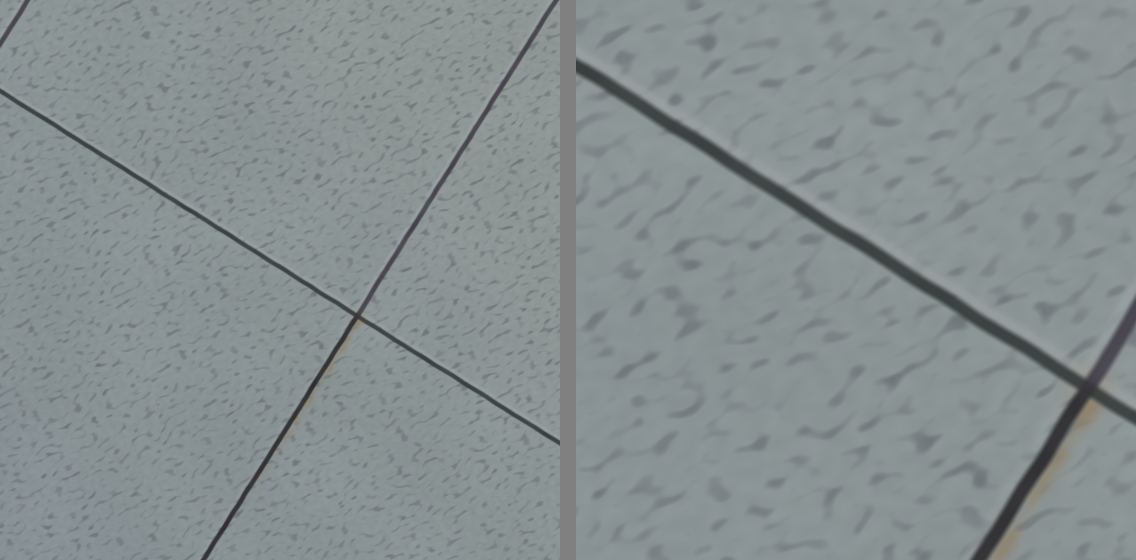
Left, the full canvas; right, a detail of the centre.
A WebGL 2 fragment shader for this texture:

```glsl
#version 300 es
precision highp float;
// Large square grey slabs, speckled with short dark dashes, in a tilted grid of thin dark joints.

uniform vec2 u_resolution;
out vec4 outColor;

// Grid layout, in units of canvas height
const vec2 CROSSING = vec2(0.638, 0.436);
const float TILT = -0.562;
const float SLAB_SIZE = 0.798;
const vec2 JOINT_HALF_WIDTH = vec2(0.0042, 0.0038);
const float JOINT_SOFTNESS = 0.0022;
const float JOINT_WOBBLE = 0.0012;

// Speckle
const float DASH_ANGLE = 0.46;
const float DASH_ANGLE_SPREAD = 0.22;
const vec2 DASH_FREQUENCY = vec2(58.0, 118.0);
const float DASH_STRENGTH = 0.75;
const float GRAIN_STRENGTH = 0.022;
const float CLOUD_STRENGTH = 0.018;

// Colours
const vec3 SLAB_COOL = vec3(0.525, 0.562, 0.580);
const vec3 SLAB_WARM = vec3(0.562, 0.597, 0.588);
const vec3 DASH_COLOR = vec3(0.405, 0.430, 0.450);
const vec3 JOINT_ACROSS = vec3(0.215, 0.235, 0.235);
const vec3 JOINT_UPPER = vec3(0.265, 0.250, 0.290);
const vec3 JOINT_LOWER = vec3(0.175, 0.170, 0.180);
const vec3 RIM_COLOR = vec3(0.630, 0.650, 0.660);
const vec3 STAIN_COLOR = vec3(0.560, 0.500, 0.400);

mat2 rotation(float angle) {
  float c = cos(angle), s = sin(angle);
  return mat2(c, s, -s, c);
}

float hash(vec2 cell) {
  uvec2 q = uvec2(ivec2(cell)) * uvec2(1597u, 3571u);
  uint n = (q.x ^ (q.y << 7)) * 747796u + 28913u;
  n = ((n >> 15) ^ n) * 277803u;
  n = ((n >> 13) ^ n) * 60493u;
  return float((n >> 8) & 65535u) / 65536.0;
}

float cornerSlope(vec2 cell, vec2 corner, vec2 f) {
  float angle = 6.2832 * hash(cell + corner);
  return dot(vec2(cos(angle), sin(angle)), f - corner);
}

// Gradient noise, roughly -0.7 to 0.7
float gradientNoise(vec2 p) {
  vec2 cell = floor(p), f = p - cell;
  vec2 w = f * f * f * (f * (f * 6.0 - 15.0) + 10.0);
  float low = mix(cornerSlope(cell, vec2(0, 0), f), cornerSlope(cell, vec2(1, 0), f), w.x);
  float high = mix(cornerSlope(cell, vec2(0, 1), f), cornerSlope(cell, vec2(1, 1), f), w.x);
  return mix(low, high, w.y);
}

vec3 slabColor(vec2 pos, vec2 slab) {
  // Broad light falloff and soft clouds
  float light = clamp(0.55 * pos.x + 0.5 * pos.y + 0.05, 0.0, 1.0);
  vec3 color = mix(SLAB_COOL, SLAB_WARM, light);
  color += CLOUD_STRENGTH * gradientNoise(pos * 6.0 + 17.0);

  // Short slanted dashes, turned a little differently on each slab
  float turn = DASH_ANGLE + DASH_ANGLE_SPREAD * (hash(slab + 40.0) - 0.5);
  vec2 warp = 0.006 * vec2(gradientNoise(pos * 21.0), gradientNoise(pos * 21.0 + 53.0));
  vec2 p = rotation(-turn) * (pos + warp) * DASH_FREQUENCY + 200.0 * hash(slab + 9.0);
  float depth = 0.75 + 0.6 * gradientNoise(pos * 30.0 + 91.0);
  float dashes = smoothstep(0.06, 0.50, gradientNoise(p)) * depth;
  color = mix(color, DASH_COLOR, DASH_STRENGTH * dashes);

  // Fine grain along the same slant
  return color + GRAIN_STRENGTH * gradientNoise(p * vec2(1.4, 0.9) + 331.0);
}

// Bright line at a given offset beside a joint
float band(float d, float offset, float width) {
  float t = (d - offset) / width;
  return exp(-t * t);
}

void main() {
  vec2 pos = gl_FragCoord.xy / u_resolution.y;
  vec2 grid = rotation(-TILT) * (pos - CROSSING) / SLAB_SIZE;
  vec2 slab = floor(grid);

  // Signed distances to the nearest joint of each direction
  vec2 d = (fract(grid + 0.5) - 0.5) * SLAB_SIZE;
  d += JOINT_WOBBLE * vec2(gradientNoise(vec2(grid.y * 26.0, 7.0 + 0.37)),
                           gradientNoise(vec2(grid.x * 26.0, 31.0 + 0.37)));

  vec3 color = slabColor(pos, slab);

  // Pale rims along the upper and left edges
  float upper = smoothstep(-0.02, 0.02, grid.y);
  color = mix(color, RIM_COLOR, 0.50 * band(d.y, 0.0075, 0.003));
  color = mix(color, RIM_COLOR, mix(0.25, 0.50, upper) * band(d.x, -0.0080, 0.003));

  // Rusty seepage beside the lower joint, fading away from the crossing
  float patches = smoothstep(-0.25, 0.35, gradientNoise(vec2(grid.y * 34.0, d.x * 60.0 + 5.3)));
  float reach = (1.0 - upper) * smoothstep(-0.62, -0.08, grid.y);
  float seep = band(d.x, 0.0085, 0.0055) * reach * mix(0.3, 1.0, patches);
  float crossingStain = exp(-dot(d, d) / 0.00016);
  color = mix(color, STAIN_COLOR, clamp(0.75 * seep + 0.45 * crossingStain, 0.0, 1.0));

  // Dark joints with soft edges
  float soft = max(JOINT_SOFTNESS, 0.75 / u_resolution.y);
  vec2 joint = 1.0 - smoothstep(JOINT_HALF_WIDTH - soft, JOINT_HALF_WIDTH + soft, abs(d));
  float wear = 0.92 + 0.15 * gradientNoise(grid * 19.0 + 71.0);
  color = mix(color, JOINT_ACROSS, joint.y * wear);
  color = mix(color, mix(JOINT_LOWER, JOINT_UPPER, upper), joint.x * wear);

  outColor = vec4(clamp(color, 0.0, 1.0), 1.0);
}
```
